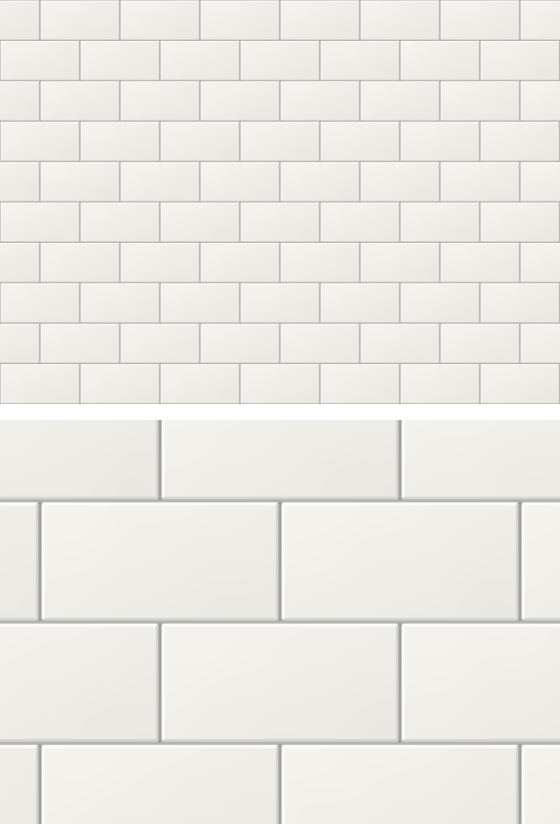
Top, the full canvas; bottom, a detail of the centre.
A WebGL 1 fragment shader for this pattern:

```glsl
precision highp float;
// Glazed white wall tiles in a running bond: 7 across, 10 down, odd rows
// shifted by half a tile. Each tile is a rounded box with a lit top-left
// bevel, a shaded bottom-right bevel, and a soft diagonal sheen.

uniform vec2 u_resolution;

const vec2 TILES = vec2(7.0, 10.0);
const float JOINT_HALF = 0.013;    // lengths are in row heights
const float CORNER_RADIUS = 0.022;
const float LIT_WIDTH = 0.026;
const float SHADE_WIDTH = 0.021;
const float GLAZE_AMOUNT = 0.006;

const vec3 GLAZE_LIGHT = vec3(0.957, 0.951, 0.927);
const vec3 GLAZE_DARK = vec3(0.917, 0.912, 0.886);
const vec3 BEVEL_LIT = vec3(0.985, 0.985, 0.975);
const vec3 BEVEL_SHADE = vec3(0.840, 0.840, 0.820);
const vec3 JOINT_UPRIGHT = vec3(0.630, 0.630, 0.625);
const vec3 JOINT_LEVEL = vec3(0.705, 0.705, 0.695);

vec2 gradientAt(vec2 cell, vec2 period) {
  vec2 c = mod(cell, period);
  float turn = fract(sin(dot(c, vec2(127.1, 311.7))) * 4375.85);
  return vec2(cos(6.2832 * turn), sin(6.2832 * turn));
}

// Gradient noise that wraps after a whole number of cells.
float wrappedNoise(vec2 p, vec2 period) {
  vec2 i = floor(p);
  vec2 f = p - i;
  vec2 w = f * f * f * (f * (f * 6.0 - 15.0) + 10.0);
  vec2 e = vec2(1.0, 0.0);
  float a = dot(gradientAt(i, period), f);
  float b = dot(gradientAt(i + e.xy, period), f - e.xy);
  float c = dot(gradientAt(i + e.yx, period), f - e.yx);
  float d = dot(gradientAt(i + e.xx, period), f - e.xx);
  return mix(mix(a, b, w.x), mix(c, d, w.x), w.y);
}

float roundedBox(vec2 p, vec2 halfSize, float radius) {
  vec2 q = abs(p) - halfSize + radius;
  return length(max(q, 0.0)) + min(max(q.x, q.y), 0.0) - radius;
}

// Position inside the tile, from 0 to 1 on both axes.
vec2 runningBond(vec2 uv, vec2 count) {
  vec2 grid = uv * count;
  grid.x += 0.5 * mod(floor(grid.y), 2.0);
  return fract(grid);
}

// Smooth coverage where d is negative.
float inside(float d, float pixel) {
  return 1.0 - smoothstep(-0.6 * pixel, 0.6 * pixel, d);
}

vec3 glazeColor(vec2 local, vec2 uv) {
  float sheen = 0.5 * (local.x + 1.0 - local.y);
  vec3 color = mix(GLAZE_LIGHT, GLAZE_DARK, smoothstep(0.0, 1.0, sheen));
  vec2 period = TILES * vec2(4.0, 2.0);
  return color + GLAZE_AMOUNT * wrappedNoise(uv * period, period);
}

vec3 tileColor(vec2 local, vec2 size, vec2 uv, float pixel) {
  vec2 p = (local - 0.5) * size;
  vec2 halfSize = 0.5 * size - JOINT_HALF;
  float edge = roundedBox(p, halfSize, CORNER_RADIUS);

  // The nearest side decides the bevel light, with mitred corners.
  vec2 q = abs(p) - halfSize;
  float upright = smoothstep(-pixel, pixel, q.x - q.y);
  float lit = mix(step(0.0, p.y), step(p.x, 0.0), upright);

  float bevelWidth = mix(SHADE_WIDTH, LIT_WIDTH, lit);
  float bevel = 1.0 - inside(edge + bevelWidth, pixel);
  vec3 bevelColor = mix(BEVEL_SHADE, BEVEL_LIT, lit);
  vec3 color = mix(glazeColor(local, uv), bevelColor, bevel);

  vec3 jointColor = mix(JOINT_LEVEL, JOINT_UPRIGHT, upright);
  return mix(jointColor, color, inside(edge, pixel));
}

void main() {
  vec2 uv = gl_FragCoord.xy / u_resolution;
  float rowHeight = u_resolution.y / TILES.y;
  vec2 size = vec2(u_resolution.x / TILES.x / rowHeight, 1.0);
  vec2 local = runningBond(uv, TILES);
  gl_FragColor = vec4(tileColor(local, size, uv, 1.0 / rowHeight), 1.0);
}
```
